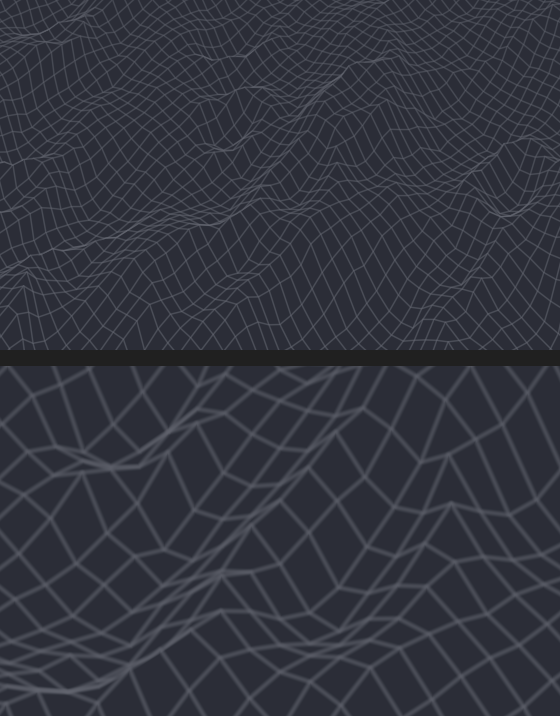
Top: the whole. Bottom: its middle third, enlarged.
This background is drawn by a WebGL 1 fragment shader. Its source:

```glsl
precision highp float;
// Wireframe mountain terrain: a diamond mesh with hidden lines removed, on dark slate.

uniform vec2 u_resolution;

const vec3 BACKGROUND = vec3(0.167, 0.178, 0.216);
const vec3 LINE_COLOR = vec3(0.41, 0.42, 0.46);
const float LINE_ALPHA = 0.54;
const float LINE_RADIUS = 0.0026;        // fraction of canvas width
const vec2 CELL = vec2(0.0172, 0.0132);  // half diamond: width, depth
const float PERSPECTIVE = 0.55;          // how much the mesh shrinks upward
const float RIDGE_SHEAR = 0.35;          // tilt of the mountain chains
const float SWELL_HEIGHT = 0.13;
const float RIDGE_HEIGHT = 0.065;
const float ROUGH_HEIGHT = 0.02;
const float MAX_HEIGHT = SWELL_HEIGHT + RIDGE_HEIGHT + ROUGH_HEIGHT;
const float FAR_FADE = 0.8;              // line strength at the top
const int ROWS = 24;                     // rows that can reach one pixel

float hash(vec2 p) {
  vec3 h = fract(vec3(p.xyx) * 0.1031);
  h += dot(h, h.yzx + 33.33);
  return fract((h.x + h.y) * h.z);
}

float noise(vec2 p) {
  vec2 cell = floor(p);
  vec2 f = fract(p);
  f = f * f * (3.0 - 2.0 * f);
  float near = mix(hash(cell), hash(cell + vec2(1.0, 0.0)), f.x);
  float far = mix(hash(cell + vec2(0.0, 1.0)), hash(cell + vec2(1.0)), f.x);
  return mix(near, far, f.y);
}

// Terrain height, from 0 to MAX_HEIGHT
float terrainHeight(vec2 ground) {
  ground.y -= RIDGE_SHEAR * ground.x;
  float swell = noise(ground * vec2(4.5, 6.5) + 27.3);
  float ridge = 1.0 - abs(2.0 * noise(ground * vec2(8.0, 11.0) + 61.7) - 1.0);
  float rough = noise(ground * 34.0 + 93.1);
  return SWELL_HEIGHT * swell + RIDGE_HEIGHT * ridge + ROUGH_HEIGHT * rough;
}

// Mesh vertex, raised by the terrain, in the flat view plane
vec2 meshVertex(float column, float row) {
  vec2 ground = vec2(column, row) * CELL;
  return vec2(ground.x, ground.y + terrainHeight(ground));
}

vec2 project(vec2 v) {
  return v / (1.0 + PERSPECTIVE * v.y);
}

vec2 unproject(vec2 p) {
  return p / (1.0 - PERSPECTIVE * p.y);
}

float segmentDistance(vec2 p, vec2 a, vec2 b) {
  vec2 pa = p - a;
  vec2 ba = b - a;
  return length(pa - ba * clamp(dot(pa, ba) / dot(ba, ba), 0.0, 1.0));
}

// Walks the zigzag of edges in one column strip, front to back,
// keeping a floating horizon that hides the edges behind it.
float stripInk(vec2 screen, vec2 view, float column, float radius) {
  float row = floor((view.y - MAX_HEIGHT) / CELL.y) - 2.0;
  float side = mod(column + row, 2.0);
  float across = clamp(view.x / CELL.x - column, 0.0, 1.0);
  vec2 previous = meshVertex(column + side, row);
  float horizon = -9.0;
  float ink = 0.0;
  for (int i = 0; i < ROWS; i++) {
    row += 1.0;
    side = 1.0 - side;
    vec2 next = meshVertex(column + side, row);
    float d = segmentDistance(screen, project(previous), project(next));
    float line = 1.0 - smoothstep(0.0, radius, d);
    float visible = smoothstep(horizon - radius, horizon, view.y);
    ink += (1.0 - ink) * line * visible * LINE_ALPHA;
    float along = mix(1.0 - across, across, side);
    horizon = max(horizon, mix(previous.y, next.y, along));
    previous = next;
  }
  return ink;
}

void main() {
  vec2 screen = (gl_FragCoord.xy - 0.5 * u_resolution) / u_resolution.x;
  vec2 view = unproject(screen);
  float radius = max(LINE_RADIUS, 1.3 / u_resolution.x);

  // The two strips beside the nearest vertex column cover every line here
  float column = floor(view.x / CELL.x + 0.5);
  float ink = max(stripInk(screen, view, column - 1.0, radius),
                  stripInk(screen, view, column, radius));

  ink *= mix(1.0, FAR_FADE, gl_FragCoord.y / u_resolution.y);
  gl_FragColor = vec4(mix(BACKGROUND, LINE_COLOR, ink), 1.0);
}
```
